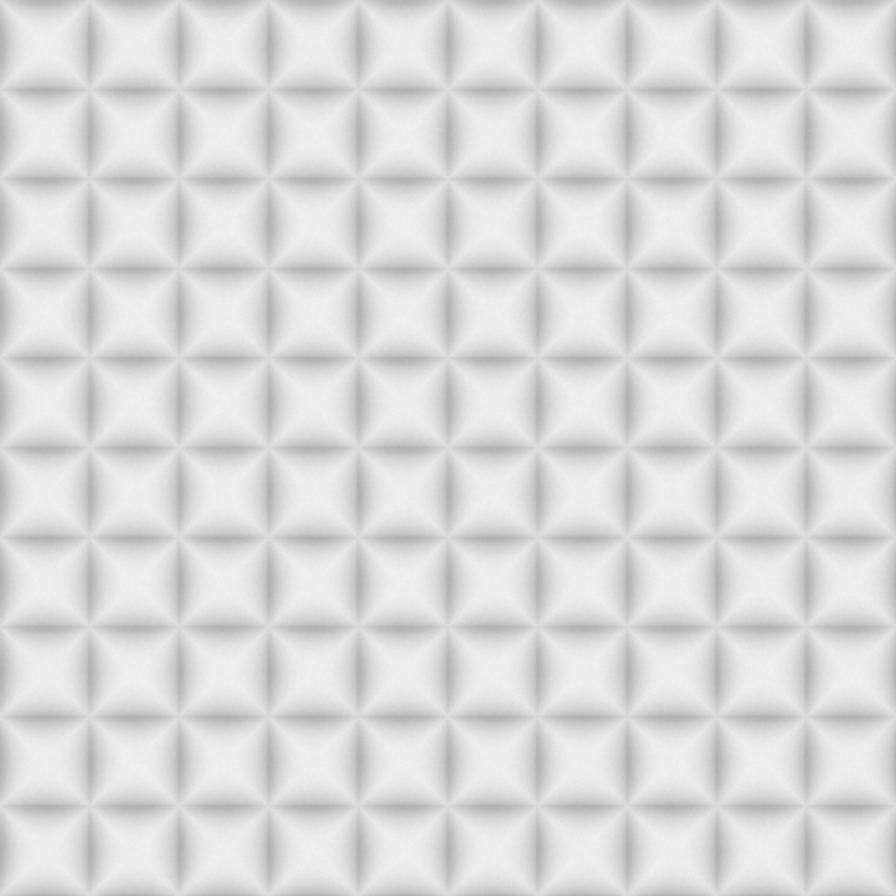
Give the GLSL for this pattern, as a three.js fragment shader.

```glsl
varying vec2 vUv;

#define REPEATS 10.0
#define CROWN_COLOR vec3(0.932)
#define CORNER_SHADE 0.075
#define GROOVE_SHADE 0.165
#define LEAN 0.025
#define FALLOFF 3.0
#define SEAM_SOFTNESS 0.08
#define CELL_VARIATION 0.012
#define GRAIN_CELLS 384.0
#define GRAIN_AMOUNT 0.014

float hash(vec2 p) {
  vec3 q = fract(vec3(p.xyx) * 0.1031);
  q += dot(q, q.yzx + 33.33);
  return fract((q.x + q.y) * q.z);
}

// Value noise whose lattice wraps after the given whole period
float wrappedNoise(vec2 p, float period) {
  vec2 cell = floor(p);
  vec2 f = fract(p);
  f = f * f * (3.0 - 2.0 * f);
  vec2 lo = mod(cell, period);
  vec2 hi = mod(cell + 1.0, period);
  float bottom = mix(hash(lo), hash(vec2(hi.x, lo.y)), f.x);
  float top = mix(hash(vec2(lo.x, hi.y)), hash(hi), f.x);
  return mix(bottom, top, f.y);
}

// Darkening of one padded square; p runs from -1 to 1 across the cell
float cushionShade(vec2 p, float variation) {
  vec2 q = abs(p);
  float rim = max(q.x, q.y);
  float diagonal = min(q.x, q.y) / max(rim, 0.0001);

  // Upper and left flanks are darker; the difference fades at the seam
  float side = q.x > q.y ? -sign(p.x) : sign(p.y);
  float seamFade = 1.0 - smoothstep(1.0 - SEAM_SOFTNESS, 1.0, rim);
  float flank = GROOVE_SHADE + (LEAN * side + variation) * seamFade;

  // Creases toward the corners stay light
  float crease = 1.0 - diagonal * diagonal;
  return pow(rim, FALLOFF) * (CORNER_SHADE + flank * crease);
}

void main() {
  vec2 grid = vUv * REPEATS;
  vec2 cell = mod(floor(grid), REPEATS);
  vec2 p = fract(grid) * 2.0 - 1.0;

  float variation = (hash(cell + 7.0) - 0.5) * CELL_VARIATION;
  float shade = cushionShade(p, variation);

  // Fine leather grain
  float grain = wrappedNoise(vUv * GRAIN_CELLS, GRAIN_CELLS) - 0.5;
  vec3 color = CROWN_COLOR - shade + grain * GRAIN_AMOUNT;
  gl_FragColor = vec4(color, 1.0);
}
```
